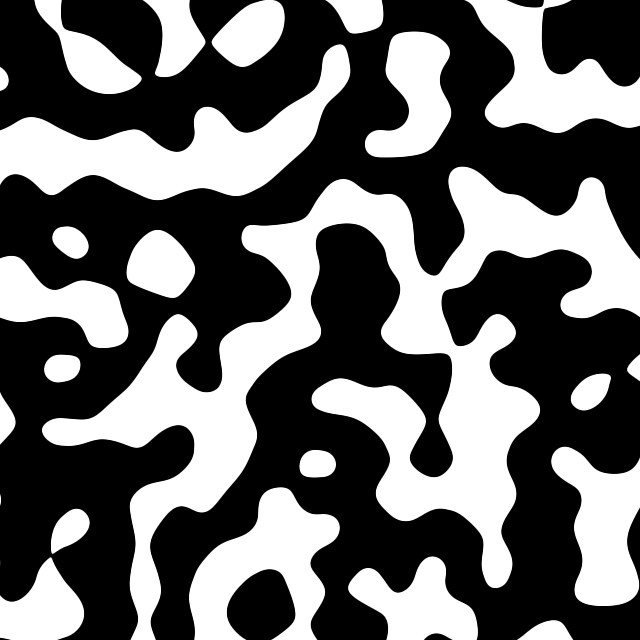
Reproduce this texture procedurally as a WebGL 2 fragment shader.

```glsl
#version 300 es
precision highp float;
// Black and white organic blotches: one octave of gradient noise cut at a level.

#define CELLS 10.0          // noise cells across the canvas height
#define LEVEL 0.035         // noise value where black turns to white
#define EDGE_SOFTNESS 0.5   // half width of the edge, in noise slope per pixel
#define SEED 37u
#define DARK vec3(0.0)
#define LIGHT vec3(1.0)

uniform vec2 u_resolution;
out vec4 fragColor;

const float TAU = 6.283185;

// Integer hash of a lattice point, scaled to 0..1
float hash(ivec2 cell) {
    uvec2 q = uvec2(cell + 512) * uvec2(1597u, 3571u);
    uint h = q.x ^ (q.y + SEED * 7919u);
    h = (h ^ (h >> 16)) * 0x7feb352du;
    h = (h ^ (h >> 15)) * 0x846ca68bu;
    h ^= h >> 16;
    return float(h >> 8) / 16777216.0;
}

// Contribution of one lattice corner: random unit gradient dot offset
float cornerRamp(ivec2 cell, ivec2 corner, vec2 local) {
    float angle = TAU * hash(cell + corner);
    return dot(vec2(cos(angle), sin(angle)), local - vec2(corner));
}

float gradientNoise(vec2 p) {
    ivec2 cell = ivec2(floor(p));
    vec2 f = fract(p);
    vec2 blend = f * f * f * (f * (f * 6.0 - 15.0) + 10.0);
    float bottom = mix(cornerRamp(cell, ivec2(0, 0), f),
                       cornerRamp(cell, ivec2(1, 0), f), blend.x);
    float top = mix(cornerRamp(cell, ivec2(0, 1), f),
                    cornerRamp(cell, ivec2(1, 1), f), blend.x);
    return mix(bottom, top, blend.y);
}

void main() {
    vec2 p = gl_FragCoord.xy / u_resolution.y * CELLS;
    float height = gradientNoise(p) - LEVEL;

    // Smooth the cut over about one pixel
    float edge = max(fwidth(height) * EDGE_SOFTNESS, 1e-5);
    float cover = smoothstep(-edge, edge, height);

    fragColor = vec4(mix(DARK, LIGHT, cover), 1.0);
}
```
